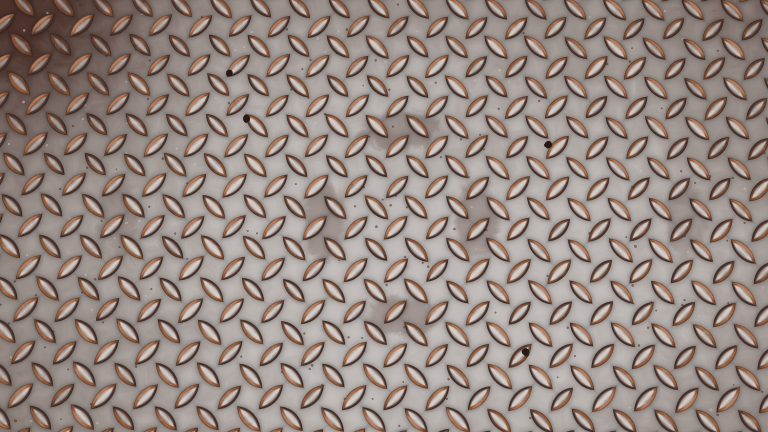
A Shadertoy shader for this texture:

```glsl
#define PITCH vec2(0.0526, 0.0533)
#define PIVOT vec2(0.569, 0.3185)
#define TILT 0.007
#define PERSPECTIVE 0.111
#define LUG_SIZE vec2(0.140, 0.375)
#define GLOW_CENTRE vec2(0.55, 0.21)
#define PALE vec3(0.77, 0.75, 0.74)
#define STEEL vec3(0.61, 0.57, 0.55)
#define SLATE vec3(0.46, 0.39, 0.37)
#define UMBER vec3(0.30, 0.20, 0.17)
#define RUST vec3(0.56, 0.34, 0.21)
#define COPPER vec3(0.76, 0.53, 0.40)

float hash(vec2 p) {
    return fract(sin(dot(p, vec2(127.1, 311.7))) * 43758.5);
}

// Warped sines at rising frequency, about -1 to 1
float grime(vec2 p) {
    float sum = 0.0, amp = 0.5;
    for (int i = 0; i < 5; i++) {
        p = mat2(0.8, 0.6, -0.6, 0.8) * p * 1.8 + 1.3;
        p += 0.8 * sin(p.yx);
        sum += amp * sin(p.x) * cos(0.7 * p.y);
        amp *= 0.6;
    }
    return sum;
}

// Cellular noise: distance to the nearest point, and its random value
vec2 cells(vec2 p) {
    vec2 nearest = vec2(9.0, 0.0);
    for (int j = -1; j <= 1; j++)
    for (int i = -1; i <= 1; i++) {
        vec2 id = floor(p) + vec2(i, j);
        float dist = length(id + vec2(hash(id), hash(id + 7.3)) - p);
        if (dist < nearest.x) nearest = vec2(dist, hash(id + 19.1));
    }
    return nearest;
}

// Pointed oval with half width size.x and half length size.y
float vesica(vec2 p, vec2 size) {
    float radius = dot(size, size) / (2.0 * size.x);
    return length(vec2(abs(p.x) + radius - size.x, p.y)) - radius;
}

vec3 steelRamp(float light) {
    vec3 c = mix(UMBER, SLATE, smoothstep(-0.15, 0.25, light));
    c = mix(c, STEEL, smoothstep(0.15, 0.6, light));
    return mix(c, PALE, smoothstep(0.5, 1.0, light));
}

// One lattice of raised lugs, leaning right (1) or left (-1)
vec3 addLugs(vec3 col, vec2 grid, float lean, float light, vec2 outward, float noise, float px) {
    vec2 id = round(grid);
    float wear = hash(id + 3.7 * lean);
    vec2 q = grid - id + 0.03 * (vec2(hash(id + 5.0), hash(id + 9.0)) - 0.5);
    vec2 axis = normalize(vec2(lean, 1.0)), across = vec2(axis.y, -axis.x);
    vec2 local = vec2(dot(q, across), dot(q, axis));
    vec2 size = LUG_SIZE * (0.95 + 0.1 * wear);
    float d = vesica(local, size) - 0.012;

    // Dirt gathered at the foot
    col *= 1.0 - 0.32 * exp(-18.0 * max(d, 0.0)) * (0.8 + 0.5 * noise);

    // Flanks: rusty where they face outward, dark elsewhere
    float side = clamp(local.x / size.x * 1.6, -1.0, 1.0);
    float facing = side * dot(across, outward) + 0.35 * noise + 0.3 * (wear - 0.5);
    vec3 flank = mix(UMBER, RUST, smoothstep(-0.35, 0.45, facing));
    flank = mix(flank, COPPER, 0.75 * smoothstep(0.4, 0.95, facing));
    flank *= 1.0 - 0.35 * smoothstep(-0.035, 0.0, d);
    col = mix(col, flank, smoothstep(px, -px, d));

    // Worn crown, broad and bright near the glow
    float polish = clamp(light + 0.25 * (wear - 0.5), 0.0, 1.0);
    vec2 crownSize = size * mix(vec2(0.48, 0.7), vec2(0.64, 0.8), polish);
    vec2 crownPos = local - vec2(0.012 * dot(across, -outward), 0.0);
    float crown = vesica(crownPos, crownSize);
    float sheen = exp(-pow(crownPos.x / (0.35 * size.x), 2.0));
    vec3 top = steelRamp(0.1 + 0.6 * polish + 0.4 * sheen + 0.2 * noise);
    top += 0.1 * sheen * polish;
    return mix(col, top, 0.92 * smoothstep(px + 0.01, -px - 0.01, crown));
}

void mainImage(out vec4 fragColor, in vec2 fragCoord) {
    vec2 p = fragCoord / iResolution.x;
    float px = 0.7 / (iResolution.x * PITCH.x);
    float broad = grime(p * 7.0), fine = grime(p * 60.0);

    // Light falls off toward the edges, most at the upper left
    vec2 r = (p - GLOW_CENTRE) * vec2(0.95, 1.35);
    vec2 corner = p - vec2(0.04, 0.5);
    float light = 1.0 - 1.6 * dot(r, r) - 0.4 * exp(-45.0 * dot(corner, corner));
    float plate = light - 0.04 + 0.09 * broad + 0.1 * fine;

    // Smudges: four around the middle, two farther out
    float stain = 0.0;
    for (int i = 0; i < 6; i++) {
        float angle = 1.5708 * float(i);
        vec2 dir = vec2(cos(angle), sin(angle));
        vec2 reach = i < 4 ? vec2(0.1, 0.122) : vec2(0.37, 0.0);
        if (i > 3) dir = vec2(float(2 * i - 9), 0.0);
        vec2 s = p - vec2(0.522, 0.272) - dir * reach;
        s = vec2(dot(s, dir), dot(s, vec2(-dir.y, dir.x))) / vec2(0.025, 0.05);
        float blot = smoothstep(1.25, 0.75, length(s) + 0.25 * fine + 0.15 * broad);
        stain = max(stain, blot * (i < 4 ? 1.0 : 0.6));
    }
    vec3 col = steelRamp(plate);
    col = mix(col, col * vec3(0.83, 0.79, 0.78), stain);

    // Sparse pits and pale flecks
    vec2 pit = cells(p * 60.0);
    float spot = smoothstep(0.13, 0.05, pit.x + 0.04 * fine);
    col = mix(col, pit.y < 0.5 ? UMBER : PALE, 0.55 * spot * step(0.8, abs(2.0 * pit.y - 1.0)));

    // Lug lattices in gentle perspective
    vec2 g = p - PIVOT;
    g.y += TILT * g.x;
    g /= PITCH * (1.0 - PERSPECTIVE * g.y);
    vec2 outward = normalize(p - vec2(0.56, 0.1) + vec2(-0.04, 0.05));
    col = addLugs(col, g, 1.0, light, outward, fine, px);
    col = addLugs(col, g - 0.5, -1.0, light, outward, fine, px);

    // A few dark crumbs lying on top
    vec2 crumb = cells(p * 14.0 + 3.0);
    col = mix(col, UMBER * 0.5, smoothstep(0.085, 0.06, crumb.x + 0.04 * fine) * step(0.95, crumb.y));
    fragColor = vec4(clamp(col, 0.0, 1.0), 1.0);
}
```
